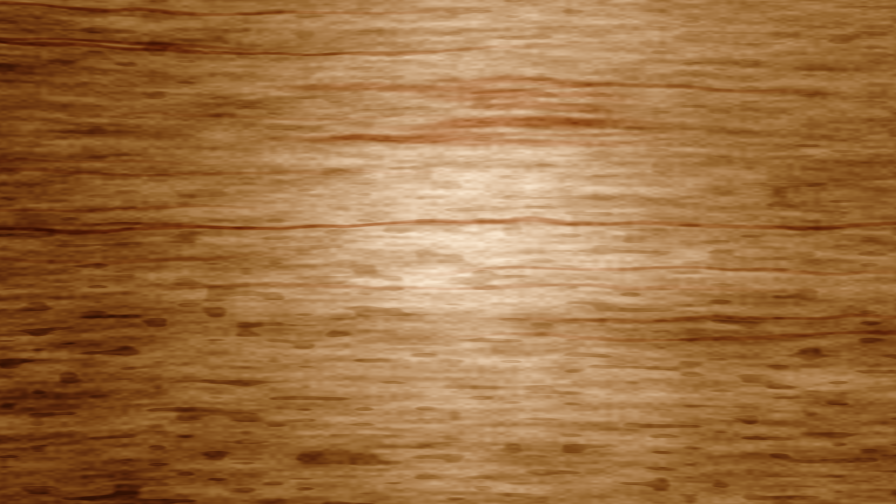
Write a Shadertoy shader that draws this texture.

```glsl
// Varnished wood board with fine horizontal grain under a soft lamp reflection.
// A tone value is built from light, stretched noise, pores and tapered veins,
// then turned into colour by a ramp from dark umber to pale cream.

const vec2 LAMP = vec2(0.92, 0.58);
const vec3 VEIN_TINT = vec3(0.035, -0.015, -0.01);

float hash(vec2 p) {
    vec3 q = fract(p.xyx * vec3(0.1031, 0.1030, 0.0973));
    q += dot(q, q.yzx + 33.33);
    return fract((q.x + q.y) * q.z);
}

float noise(vec2 p) {
    vec2 i = floor(p), f = fract(p);
    f = f * f * (3.0 - 2.0 * f);
    return mix(mix(hash(i), hash(i + vec2(1, 0)), f.x),
               mix(hash(i + vec2(0, 1)), hash(i + vec2(1, 1)), f.x), f.y);
}

// Noise centred on zero, stretched by separate frequencies.
float grain(vec2 p, vec2 frequency, float seed) {
    return noise(p * frequency + seed * 17.3) - 0.5;
}

vec3 woodRamp(float tone) {
    vec3 shades[8] = vec3[8](
        vec3(0.20, 0.065, 0.012), vec3(0.35, 0.15, 0.04),
        vec3(0.48, 0.27, 0.08), vec3(0.59, 0.40, 0.18),
        vec3(0.69, 0.51, 0.32), vec3(0.78, 0.63, 0.47),
        vec3(0.88, 0.76, 0.63), vec3(0.97, 0.89, 0.79));
    vec3 color = shades[0];
    for (int i = 1; i < 8; i++)
        color = mix(color, shades[i], clamp(tone + 2.0 - float(i), 0.0, 1.0));
    return color;
}

// Broad lamp glow with a brighter core; the left and bottom fall into shade.
float lighting(vec2 p) {
    vec2 d = (p - LAMP) * vec2(1.0, 0.78);
    float r2 = dot(d, d);
    float shade = 0.5 * p.x - 0.35 * (1.0 - smoothstep(0.0, 0.4, p.y));
    return shade + 2.2 * exp(-1.6 * r2) + 2.3 * exp(-8.0 * r2);
}

// Wavy dark line tapering at both ends, with a ragged edge.
float vein(vec2 p, vec2 center, float halfLength, float slope, float width, float seed) {
    float x = p.x - center.x;
    float taper = 1.0 - smoothstep(0.35, 1.0, abs(x) / halfLength);
    float wave = 0.022 * grain(p, vec2(3.0, 0.0), seed)
               + 0.007 * grain(p, vec2(14.0, 0.0), seed + 3.0);
    float dist = abs(p.y - center.y - slope * x - wave);
    float ragged = width * (0.6 + 0.8 * noise(vec2(p.x * 9.0, seed * 5.0)));
    return taper * (1.0 - smoothstep(0.2 * ragged, ragged + 0.0015, dist));
}

// Long thin growth lines scattered over the whole board.
float growthLines(vec2 p) {
    float sum = 0.0;
    for (int i = 0; i < 15; i++) {
        float id = float(i);
        float h = hash(vec2(id, 4.0)), g = hash(vec2(id, 9.0));
        vec2 center = vec2(1.8 * g, 0.3 + 0.7 * (id + h) / 15.0);
        float strength = 0.25 + 0.5 * hash(vec2(id, 2.0));
        sum += strength * vein(p, center, 0.35 + 0.7 * h, 0.02 * (g - 0.5), 0.0045, id);
    }
    // One strong line runs across the full width.
    return sum + 0.8 * vein(p, vec2(0.9, 0.555), 1.7, 0.0, 0.005, 31.0);
}

// Cluster of thick, slightly falling streaks above the lamp centre.
float darkStreaks(vec2 p) {
    float sum = 0.0;
    for (int i = 0; i < 8; i++) {
        float id = float(i);
        float h = hash(vec2(id, 21.0)), g = hash(vec2(id, 27.0));
        vec2 center = vec2(0.7 + 0.4 * g, 0.70 + 0.15 * (id + h) / 8.0);
        float slope = -0.07 * smoothstep(0.71, 0.80, center.y) * (0.4 + h);
        sum += 0.75 * vein(p, center, 0.2 + 0.3 * h, slope, 0.007 + 0.007 * g, id + 40.0);
    }
    return sum;
}

void mainImage(out vec4 fragColor, in vec2 fragCoord) {
    vec2 p = fragCoord / iResolution.y;
    float lower = 1.0 - smoothstep(0.35, 0.65, p.y);

    // Bend the fibres gently so the grain is never perfectly straight.
    vec2 q = p;
    q.y += 0.025 * grain(p, vec2(1.6, 3.0), 1.0) + 0.005 * grain(p, vec2(9.0, 18.0), 2.0);

    // Growth bands, cross-grain figure and fine fibres.
    float tone = lighting(p) + 0.22;
    tone += 0.7 * grain(q, vec2(0.7, 9.0), 3.0) + 0.7 * grain(q, vec2(1.5, 30.0), 4.0);
    tone += 0.55 * lower * grain(q, vec2(9.0, 11.0), 5.0);
    tone += 1.0 * grain(q, vec2(5.0, 75.0), 6.0) + 1.1 * grain(q, vec2(16.0, 140.0), 7.0);
    tone += 0.7 * grain(q, vec2(75.0, 230.0), 8.0);

    // Short dark pores, denser in the lower half.
    float pores = smoothstep(0.18, 0.38, grain(q, vec2(17.0, 95.0), 9.0));
    tone -= pores * mix(0.6, 1.0, lower);

    float veins = min(growthLines(q) + darkStreaks(q), 1.2);
    tone -= 1.7 * veins;

    vec3 color = woodRamp(tone) + VEIN_TINT * veins;
    fragColor = vec4(clamp(color, 0.0, 1.0), 1.0);
}
```
